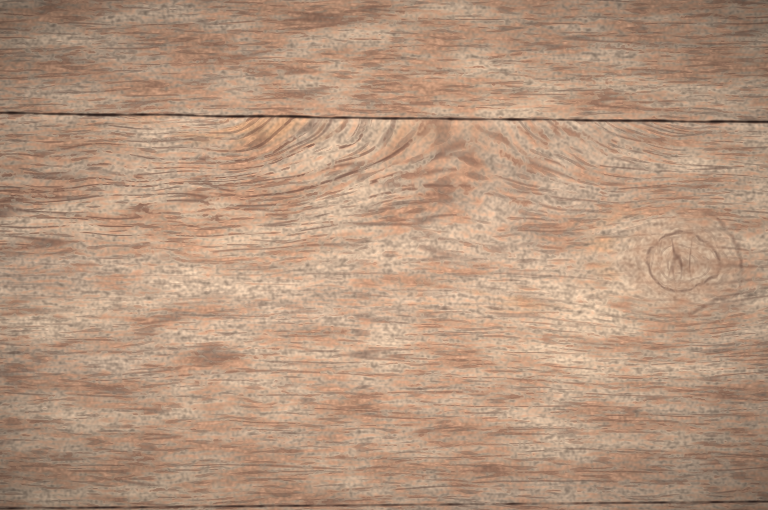
A WebGL 1 fragment shader for this texture:

```glsl
precision highp float;
uniform vec2 u_resolution;

#define PALE vec3(0.89, 0.77, 0.65)
#define GREY vec3(0.775, 0.67, 0.58)
#define RUST vec3(0.715, 0.53, 0.42)
#define ORANGE vec3(0.87, 0.67, 0.50)
#define DARK vec3(0.38, 0.27, 0.235)
#define KNOT vec2(1.335, 0.485)
#define ARCH vec2(0.40, 0.80)
#define FIBRE_CONTRAST 0.24
#define PORE_STRENGTH 0.56
#define RUST_AMOUNT 0.34
#define VIGNETTE 0.17

vec2 gradientAt(vec2 cell) {
  vec3 h = fract(cell.xyx * vec3(0.1031, 0.1030, 0.0973));
  h += dot(h, h.yzx + 33.33);
  float angle = 6.2832 * fract((h.x + h.y) * h.z);
  return vec2(cos(angle), sin(angle));
}

float noise(vec2 p) {
  vec2 i = floor(p), f = p - i;
  vec2 e = vec2(1.0, 0.0);
  vec2 u = f * f * f * (f * (f * 6.0 - 15.0) + 10.0);
  float low = mix(dot(gradientAt(i), f), dot(gradientAt(i + e), f - e), u.x);
  float high = mix(dot(gradientAt(i + e.yx), f - e.yx), dot(gradientAt(i + 1.0), f - 1.0), u.x);
  return 1.4 * mix(low, high, u.y);
}

// 1 at a value of zero, falling softly to 0 at the given width
float stroke(float d, float width) {
  return 1.0 - smoothstep(0.0, width, abs(d));
}

// Soft elliptical patch
float patchAt(vec2 p, vec2 center, vec2 size) {
  vec2 d = (p - center) / size;
  return exp(-dot(d, d));
}

// Height across the grain: bent round the knot and into the arches
float grainHeight(vec2 p, float middle) {
  float h = p.y + 0.010 * noise(p * vec2(1.8, 4.0)) + 0.002 * noise(p * vec2(12.0, 24.0));
  h -= middle * 0.5 * (p.y - KNOT.y) * patchAt(p, KNOT, vec2(0.24, 0.15));
  vec2 a = vec2(max(p.x - ARCH.x, 0.0) * 0.45, p.y - ARCH.y);
  float d = length(a) + 0.010 * noise(p * vec2(8.0, 12.0));
  float bend = middle * (1.0 - smoothstep(0.14, 0.44, d));
  return mix(h, ARCH.y - d, bend);
}

void main() {
  vec2 uv = gl_FragCoord.xy / u_resolution;
  vec2 p = gl_FragCoord.xy / u_resolution.y;

  // Planks
  float topSeam = p.y - 0.778 + 0.012 * p.x + 0.0015 * noise(vec2(p.x * 9.0, 2.5));
  float lowSeam = p.y - 0.003 - 0.009 * p.x;
  float middle = step(topSeam, 0.0);
  float h = grainHeight(p, middle);
  vec2 g = vec2(p.x, h) + (1.0 - middle) * vec2(7.3, 3.1);

  // Fibres and grain at several lengths
  float broad = noise(g * vec2(1.5, 9.0));
  float streak = noise(g * vec2(4.0, 60.0));
  float fibre = noise(g * vec2(16.0, 115.0) + 17.0);
  float fine = noise(g * vec2(45.0, 163.0) + 41.3);
  vec2 tilted = mat2(0.8, 0.6, -0.6, 0.8) * p;
  float speck = noise(tilted * 147.0 + 9.0) + 0.6 * noise(tilted.yx * 91.0 + 3.0);

  // Regions: smooth grey band, lined left side, warm arches and knot
  float band = patchAt(p, vec2(0.25, 0.44), vec2(0.70, 0.055)) * middle;
  float lined = patchAt(p, vec2(0.10, 0.61), vec2(0.55, 0.11)) * middle;
  float archZone = patchAt(p, vec2(0.62, 0.70), vec2(0.32, 0.12)) * middle;
  float warm = 0.7 * patchAt(p, vec2(0.53, 0.75), vec2(0.28, 0.035)) * middle
    + 0.8 * patchAt(p, vec2(1.22, 0.51), vec2(0.06, 0.06))
    + 0.5 * patchAt(p, vec2(0.95, 0.41), vec2(0.15, 0.03));
  float light = patchAt(p, vec2(1.20, 0.43), vec2(0.20, 0.11));

  // Base wood, rusty streaks and orange patches
  float tone = 0.55 + 0.5 * broad + 0.25 * streak + 0.25 * fibre + 0.4 * fine + 0.2 * speck;
  vec3 color = mix(GREY, PALE, clamp(tone + 0.3 * light - 0.3 * band, 0.0, 1.0));
  float blotch = noise(g * vec2(5.0, 19.0) + 5.0) + 0.5 * noise(g * vec2(15.0, 50.0) + 23.0);
  float rust = RUST_AMOUNT + 0.55 * blotch + 0.25 * streak + 0.45 * fibre + 0.5 * fine + 0.2 * speck;
  rust += 0.16 * (1.0 - middle) + 0.14 * lined - 0.25 * band - 0.18 * light;
  rust += 0.14 * (1.0 - smoothstep(0.12, 0.38, p.y));
  color = mix(color, RUST, 0.85 * smoothstep(0.05, 0.95, rust));
  color = mix(color, ORANGE, warm * smoothstep(-0.35, 0.5, blotch + 0.5 * fibre));
  color *= 1.0 + FIBRE_CONTRAST * (0.25 * streak + 0.35 * fibre + 0.6 * fine + 0.55 * speck);

  // Dark pores: thin wandering lines of three lengths, all broken up
  float broken = 0.6 * fine + 0.35 * speck + 0.25 * lined;
  float gaps = smoothstep(-0.1, 0.4, noise(g * vec2(6.0, 28.0) + 61.0) + broken);
  float longPores = stroke(noise(g * vec2(1.4, 26.0) + 11.0), 0.10) * gaps;
  float lineGaps = smoothstep(-0.05, 0.4, noise(g * vec2(11.0, 42.0) + 29.0) + broken);
  float lines = stroke(noise(g * vec2(3.6, 52.0) + 83.0), 0.19) * lineGaps;
  float dashes = smoothstep(0.24, 0.52, noise(g * vec2(19.0, 140.0) + 37.0) + 0.2 * blotch + 0.15 * speck);
  float pore = max(0.85 * longPores, max(0.85 * lines, 0.6 * dashes)) * (1.0 - 0.6 * band);
  color = mix(color, DARK, PORE_STRENGTH * pore * (0.85 + 0.4 * lined) * (1.0 - 0.4 * light));

  // Growth rings of the arches
  float ringWave = sin(h * 330.0 + 3.0 * noise(p * vec2(5.0, 9.0)));
  float rings = smoothstep(0.65, 1.0, ringWave) * smoothstep(-0.3, 0.35, fine + 0.5 * blotch + 0.4 * speck);
  color = mix(color, DARK, 0.55 * rings * archZone);

  // Knot: faint rings, broken rims and upright cracks
  vec2 k = p - KNOT;
  float r = length(k * vec2(0.88, 1.12)) + 0.014 * noise(p * 13.0) + 0.004 * noise(p * 55.0);
  float inside = 1.0 - smoothstep(0.06, 0.13, r);
  float mottle = noise(p * vec2(38.0, 45.0)) + 0.5 * speck;
  color = mix(color, mix(RUST, PALE, clamp(0.5 + 0.7 * mottle, 0.0, 1.0)), 0.6 * inside);
  float worn = smoothstep(-0.25, 0.4, mottle + 0.1);
  float knotRings = smoothstep(0.2, 1.0, sin(r * 340.0 + 3.0 * noise(p * 20.0))) * worn;
  float rim = stroke(r - 0.064, 0.006) * (0.3 + 0.7 * worn);
  float outer = stroke(r - 0.108, 0.007) * smoothstep(-0.03, 0.07, k.x - 0.4 * k.y) * (0.3 + 0.7 * worn);
  float cracks = stroke(noise(p * vec2(42.0, 9.0) + 31.0), 0.16)
    * patchAt(p, KNOT + vec2(-0.008, 0.010), vec2(0.035, 0.040));
  float knotLines = max(max(0.2 * knotRings * inside, 0.5 * rim), max(0.42 * outer, 0.5 * cracks));
  color = mix(color, DARK, knotLines);

  // Plank seams, thin and uneven, with a worn lip under the upper one
  float uneven = noise(vec2(p.x * 22.0, 4.5)) + 0.6 * noise(vec2(p.x * 70.0, 8.5));
  color *= 1.0 + 0.08 * stroke(topSeam + 0.009, 0.008);
  float seam = stroke(topSeam, 0.0042 + 0.0012 * uneven) * clamp(0.78 + 0.35 * uneven, 0.0, 1.0);
  color = mix(color, DARK * 0.5, seam);
  color = mix(color, DARK * 0.7, stroke(lowSeam, 0.004) * clamp(0.55 + 0.5 * uneven, 0.0, 1.0));

  // Darkened, slightly greyed corners
  vec2 q = uv * 2.0 - 1.0;
  float edge = dot(q, q);
  color = mix(color, vec3(dot(color, vec3(0.3, 0.59, 0.11))), 0.05 * edge);
  gl_FragColor = vec4(color * (1.05 - VIGNETTE * pow(edge, 1.4)), 1.0);
}
```
